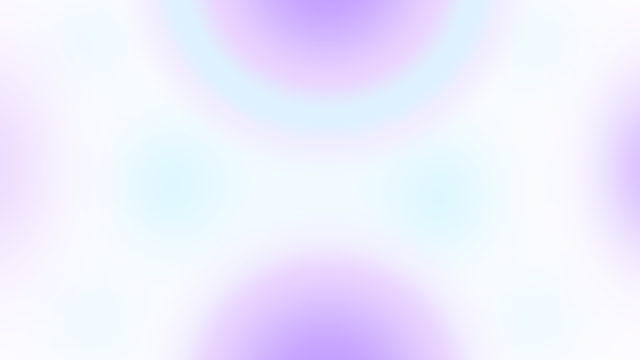
A WebGL 1 fragment shader for this background:

```glsl
precision highp float;
// Soft pastel backdrop: violet glows on the four edges and pale cyan pools on white.
uniform vec2 u_resolution;

const vec3 WHITE    = vec3(0.992, 0.988, 1.0);
const vec3 MIST     = vec3(0.935, 0.980, 1.0);
const vec3 CYAN     = vec3(0.870, 0.970, 1.0);
const vec3 SKY      = vec3(0.875, 0.942, 1.0);
const vec3 LAVENDER = vec3(0.945, 0.930, 1.0);
const vec3 ORCHID   = vec3(0.920, 0.845, 1.0);
const vec3 VIOLET   = vec3(0.765, 0.625, 1.0);

// Distance from a centre, measured in radii of an ellipse.
float ellipseDistance(vec2 p, vec2 center, vec2 radii) {
  return length((p - center) / radii);
}

// Bell-shaped falloff: one at the centre, almost zero at two radii.
float glow(vec2 p, vec2 center, vec2 radii) {
  float d = ellipseDistance(p, center, radii);
  return exp(-d * d);
}

// Violet core with an orchid rim, colour by distance.
vec3 violetRamp(float d, float inner, float outer) {
  return mix(VIOLET, ORCHID, smoothstep(inner, outer, d));
}

// Pale pools: a wide central wash, two main pools and four corner pools.
vec3 addPools(vec3 color, vec2 p) {
  color = mix(color, MIST, 0.85 * glow(p, vec2(-0.02, 0.0), vec2(0.52, 0.30)));
  color = mix(color, CYAN, 0.95 * glow(p, vec2(-0.41, -0.014), vec2(0.15, 0.17)));
  color = mix(color, CYAN, 0.95 * glow(p, vec2(0.331, -0.049), vec2(0.15, 0.17)));
  for (int i = 0; i < 4; i++) {
    float k = float(i);
    vec2 side = vec2(mod(k, 2.0), floor(k / 2.0)) * 2.0 - 1.0;
    vec2 center = side * vec2(0.61, 0.39) + vec2(-0.02, 0.0);
    color = mix(color, MIST, 0.85 * glow(p, center, vec2(0.15, 0.14)));
  }
  return color;
}

// Glows entering from the left and right edges.
vec3 addSideGlows(vec3 color, vec2 p) {
  color = mix(color, ORCHID, 0.92 * glow(p, vec2(-0.93, 0.04), vec2(0.19, 0.29)));
  vec3 rightTint = mix(VIOLET, ORCHID, 0.55);
  return mix(color, rightTint, glow(p, vec2(0.93, 0.03), vec2(0.15, 0.24)));
}

// Upper glow: violet disc, sky-blue ring and a faint lavender border.
vec3 addTopGlow(vec3 color, vec2 p) {
  float d = ellipseDistance(p, vec2(0.018, 0.593), vec2(1.0));
  vec3 disc = violetRamp(d, 0.06, 0.36);
  disc = mix(disc, SKY, smoothstep(0.32, 0.40, d));
  disc = mix(disc, LAVENDER, smoothstep(0.435, 0.50, d));
  return mix(color, disc, 1.0 - smoothstep(0.475, 0.60, d));
}

// Lower glow: violet core that melts into lavender, then fades out.
vec3 addBottomGlow(vec3 color, vec2 p) {
  float d = ellipseDistance(p, vec2(0.018, -0.593), vec2(1.0));
  vec3 disc = violetRamp(d, 0.07, 0.39);
  disc = mix(disc, LAVENDER, smoothstep(0.33, 0.44, d));
  return mix(color, disc, 1.0 - smoothstep(0.36, 0.55, d));
}

void main() {
  // Centred coordinates in units of the canvas height.
  vec2 p = (gl_FragCoord.xy - 0.5 * u_resolution) / u_resolution.y;

  vec3 color = addPools(WHITE, p);
  color = addSideGlows(color, p);
  color = addTopGlow(color, p);
  color = addBottomGlow(color, p);

  gl_FragColor = vec4(color, 1.0);
}
```
